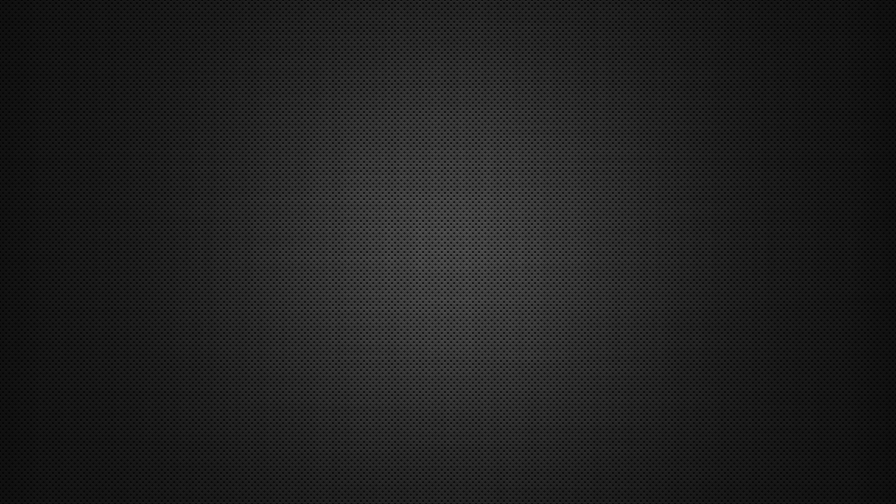
This background is drawn by a Shadertoy shader. Its source:

```glsl
#define GLOW_CENTER vec2(0.0, 0.01)
#define GLOW_RADIUS 0.47
#define GLOW_FALLOFF 1.6
#define EDGE_LEVEL 0.066
#define GLOW_LEVEL 0.205
#define HOLE_ROWS 81.0
#define HOLE_RADIUS 0.17
#define HOLE_DEPTH 0.68
#define LIP_LIGHT 0.2
#define STREAK_AMOUNT 0.06

float hash(vec2 p) {
    vec3 q = fract(vec3(p.xyx) * 0.1031);
    q += dot(q, q.yzx + 33.33);
    return fract((q.x + q.y) * q.z);
}

float valueNoise(vec2 p) {
    vec2 cell = floor(p);
    vec2 f = fract(p);
    f = f * f * (3.0 - 2.0 * f);
    float low = mix(hash(cell), hash(cell + vec2(1.0, 0.0)), f.x);
    float high = mix(hash(cell + vec2(0.0, 1.0)), hash(cell + 1.0), f.x);
    return mix(low, high, f.y);
}

// Distance to the nearest hole center of a staggered grid
float holeDistance(vec2 p) {
    vec2 evenRow = fract(p) - 0.5;
    vec2 oddRow = fract(p + 0.5) - 0.5;
    return min(length(evenRow), length(oddRow));
}

float holeMask(vec2 p, float blur) {
    return 1.0 - smoothstep(HOLE_RADIUS - blur, HOLE_RADIUS + blur, holeDistance(p));
}

void mainImage(out vec4 fragColor, in vec2 fragCoord) {
    vec2 pos = (fragCoord - 0.5 * iResolution.xy) / iResolution.y;

    // Soft central glow fading to dark borders
    float reach = length(pos - GLOW_CENTER) / GLOW_RADIUS;
    float level = EDGE_LEVEL + GLOW_LEVEL * exp(-pow(reach, GLOW_FALLOFF));
    float sideDistance = 0.5 * iResolution.x / iResolution.y - abs(pos.x);
    level *= mix(0.85, 1.0, smoothstep(0.0, 0.1, sideDistance));

    // Faint woven streaks
    float across = valueNoise(pos * vec2(6.0, 140.0) + 140.0);
    float down = valueNoise(pos * vec2(110.0, 6.0) + 190.0);
    level *= 1.0 + STREAK_AMOUNT * (across + down - 1.0);

    // Perforations with a lit lower lip
    vec2 grid = pos * HOLE_ROWS;
    float blur = max(0.04, 0.5 * HOLE_ROWS / iResolution.y);
    float hole = holeMask(grid, blur);
    float lip = holeMask(grid + vec2(0.0, 0.25), blur) * (1.0 - hole);
    level *= 1.0 - HOLE_DEPTH * hole + LIP_LIGHT * lip;

    fragColor = vec4(vec3(level), 1.0);
}
```
